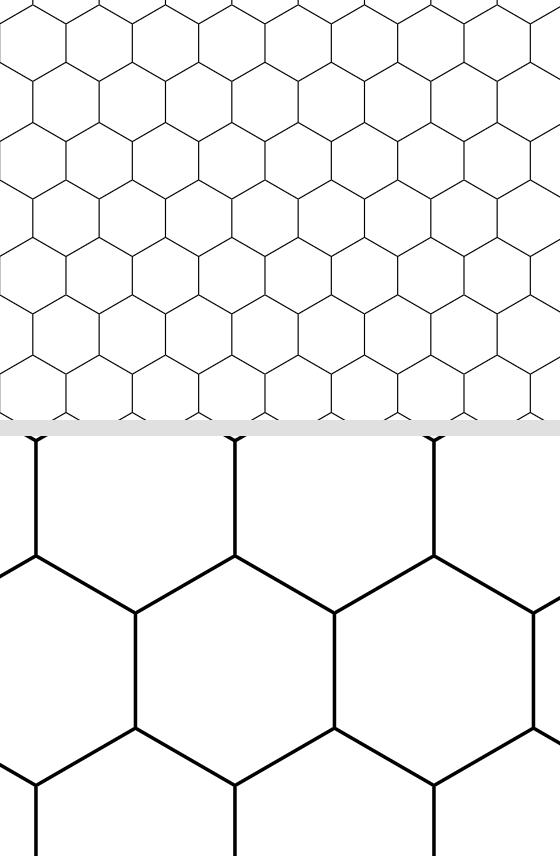
Top, the full canvas; bottom, a detail of the centre.
Reproduce this pattern procedurally as a Shadertoy shader.

```glsl
#define PITCH 0.15794         // width of one hexagon, canvas height = 1
#define LINE_WIDTH 0.0028
#define SEAM_STRETCH 0.0066   // extra edge length once per block of rows
#define ORIGIN vec2(0.1571, 0.2394)
#define INK vec3(0.0)
#define PAPER vec3(1.0)

const float SQRT3 = sqrt(3.0);

// Distance to the nearest edge of a pointy-top hexagon grid of unit width
float hexEdgeDistance(vec2 p) {
    vec2 cell = vec2(1.0, SQRT3);
    vec2 a = mod(p + 0.5 * cell, cell) - 0.5 * cell;
    vec2 b = mod(p, cell) - 0.5 * cell;
    vec2 h = abs(dot(a, a) < dot(b, b) ? a : b);
    return 0.5 - max(h.x, dot(h, vec2(0.5, 0.5 * SQRT3)));
}

// Every fourth row has longer upright edges: hold y still across the seam
float collapseSeams(float y) {
    float blockHeight = 2.0 * SQRT3 * PITCH + SEAM_STRETCH;
    return max(mod(y, blockHeight) - SEAM_STRETCH, 0.0);
}

void mainImage(out vec4 fragColor, in vec2 fragCoord) {
    float pixel = 1.0 / iResolution.y;
    vec2 p = fragCoord * pixel;

    // Rows are measured downward from the top edge
    p = vec2(p.x, 1.0 - p.y) - ORIGIN;
    p.y = collapseSeams(p.y);

    // Antialiased outline
    float edge = hexEdgeDistance(p / PITCH) * PITCH;
    float line = clamp((0.5 * LINE_WIDTH - edge) / pixel + 0.5, 0.0, 1.0);
    fragColor = vec4(mix(PAPER, INK, line), 1.0);
}
```
